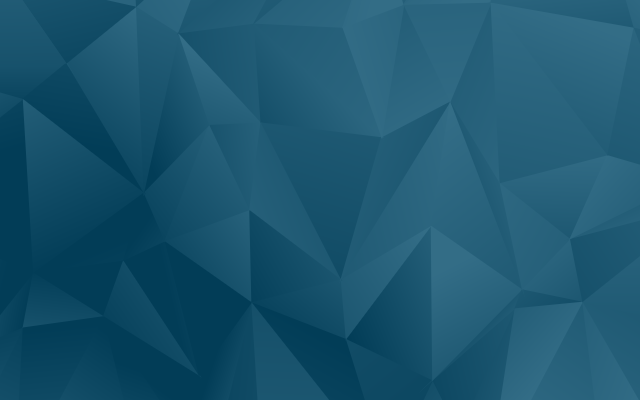
Give the GLSL for this background, as a WebGL 1 fragment shader.

```glsl
precision highp float;

uniform vec2 u_resolution;

#define CELL vec2(0.2, 0.255)
#define JITTER 0.94
#define SEED 17.0
#define FACET_CONTRAST 0.52
#define CORNER_CONTRAST 0.34
#define DEEP_BLUE vec3(0.0, 0.232, 0.335)
#define PALE_BLUE vec3(0.21, 0.437, 0.537)

float hash(vec2 p) {
    return fract(sin(dot(p, vec2(127.1, 311.7)) + SEED) * 43758.5453);
}

float cross2(vec2 a, vec2 b) {
    return a.x * b.y - a.y * b.x;
}

// Mesh vertex: one jittered point per grid cell, in units of canvas height
vec2 meshVertex(vec2 id) {
    vec2 offset = vec2(hash(id), hash(id + 41.3)) - 0.5;
    return (id + 0.5 + JITTER * offset) * CELL;
}

float blob(vec2 uv, vec2 centre, vec2 radius) {
    vec2 d = (uv - centre) / radius;
    return exp(-dot(d, d));
}

// Broad lighting: deep shade at the left and bottom, pale at the upper right
float lighting(vec2 p) {
    vec2 uv = p * u_resolution.y / u_resolution;
    float left = blob(uv, vec2(0.11, 0.38), vec2(0.29, 0.46));
    float bottom = blob(uv, vec2(0.46, 0.0), vec2(0.30, 0.27));
    float right = blob(uv, vec2(0.98, 0.28), vec2(0.24, 0.25));
    float glow = blob(uv, vec2(0.55, 0.52), vec2(0.20, 0.18));
    return 0.82 - 0.90 * left - 0.52 * bottom - 0.26 * right + 0.10 * glow;
}

// Random tone shift, calmer towards the upper right
float facetVariation(vec2 p, vec2 key) {
    vec2 uv = p * u_resolution.y / u_resolution;
    float calm = smoothstep(0.8, 1.6, uv.x + uv.y);
    float facet = (hash(key) - 0.5) * FACET_CONTRAST;
    return facet * mix(1.0, 0.4, calm);
}

// Paints one triangle with its own gradient over the tone below it
float paintFacet(float below, vec2 p, vec2 a, vec2 b, vec2 c, vec2 key) {
    float area = cross2(b - a, c - a);
    float size = max(abs(area), 1e-5);
    float side = area < 0.0 ? -1.0 : 1.0;
    vec3 weights = side / size * vec3(cross2(c - b, p - b),
                                      cross2(a - c, p - c),
                                      cross2(b - a, p - a));

    // Edges fade outward over one pixel so that neighbours leave no seam
    vec3 depth = weights * size / vec3(length(c - b), length(a - c), length(b - a));
    float inside = min(depth.x, min(depth.y, depth.z));
    float coverage = clamp(inside * u_resolution.y + 1.0, 0.0, 1.0);

    vec3 corners = vec3(lighting(a), lighting(b), lighting(c));
    vec3 shifts = vec3(hash(key + 3.7), hash(key + 7.9), hash(key + 13.1)) - 0.5;
    corners += CORNER_CONTRAST * shifts;
    float tone = dot(clamp(weights, 0.0, 1.0), corners);
    tone += facetVariation((a + b + c) / 3.0, key);
    return mix(below, clamp(tone, 0.03, 0.95), coverage);
}

void main() {
    vec2 p = gl_FragCoord.xy / u_resolution.y;
    vec2 home = floor(p / CELL);
    float tone = lighting(p);

    // Each quad of the mesh splits along a random diagonal
    for (int j = -1; j <= 0; j++) {
        for (int i = -1; i <= 0; i++) {
            vec2 id = home + vec2(float(i), float(j));
            vec2 a = meshVertex(id);
            vec2 b = meshVertex(id + vec2(1.0, 0.0));
            vec2 c = meshVertex(id + vec2(1.0, 1.0));
            vec2 d = meshVertex(id + vec2(0.0, 1.0));
            vec2 key = id + 91.7;
            if (hash(id + 23.9) < 0.5) {
                tone = paintFacet(tone, p, a, b, c, key);
                tone = paintFacet(tone, p, a, c, d, key + 57.3);
            } else {
                tone = paintFacet(tone, p, a, b, d, key);
                tone = paintFacet(tone, p, b, c, d, key + 57.3);
            }
        }
    }

    gl_FragColor = vec4(mix(DEEP_BLUE, PALE_BLUE, tone), 1.0);
}
```
